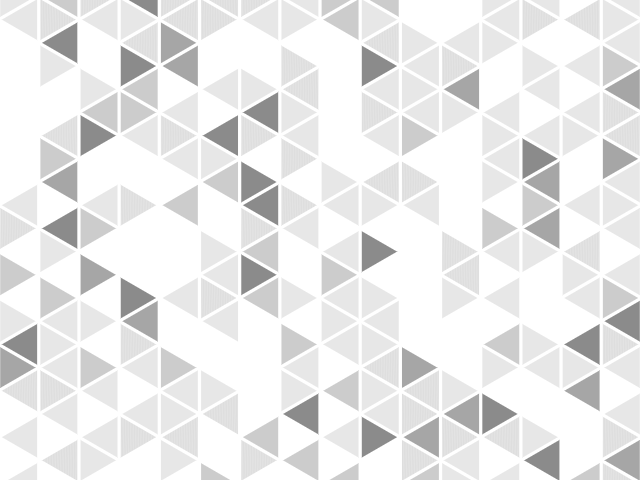
This pattern is drawn by a WebGL 2 fragment shader. Its source:

```glsl
#version 300 es
precision highp float;
// Scattered grey triangles on white, set in a triangular grid with narrow gaps.

uniform vec2 u_resolution;
out vec4 fragColor;

// Lengths are in canvas heights unless noted.
const float ALTITUDE = 0.0837;           // triangle altitude = column width
const float GAP = 0.0405;                // inset of each edge, in altitudes
const vec2 GRID_SHIFT = vec2(0.0, -0.2887); // grid vertex from centre, in altitudes
const uint SEED = 41u;

const float WHITE = 1.0;
const float PALE = 0.905;
const float MIST = 0.880;
const float SILVER = 0.80;
const float GREY = 0.65;
const float DARK = 0.545;

// Cumulative shares of the triangles, from darkest to lightest.
const float DARK_UP_TO = 0.068;
const float GREY_UP_TO = 0.147;
const float SILVER_UP_TO = 0.227;
const float MIST_UP_TO = 0.375;
const float PALE_UP_TO = 0.645;

const float STRIPE_COUNT = 190.0;        // fine stripes per canvas height
const float STRIPE_DEPTH = 0.010;

uint mixBits(uint n) {
    n ^= n >> 16;
    n *= 0x7feb352du;
    n ^= n >> 15;
    n *= 0x846ca68bu;
    return n ^ (n >> 16);
}

float hashCell(ivec3 cell) {
    uvec3 u = uvec3(cell + 1024);
    uint n = mixBits(u.x + mixBits(u.y + mixBits(u.z + SEED)));
    return float(n >> 8) / 16777216.0;
}

// Distances along the normals of the three families of grid lines.
vec3 triangleCoords(vec2 p) {
    float rise = 0.8660254 * p.y;
    return vec3(p.x, rise + 0.5 * p.x, rise - 0.5 * p.x);
}

// Faint wavering hatch that fills the second-lightest tone.
float hatch(vec2 p) {
    float waver = 1.2 * sin(p.y * 40.0 + 3.0 * sin(p.x * 17.0));
    return STRIPE_DEPTH * sin(6.2831853 * STRIPE_COUNT * p.x + waver);
}

float toneOf(float pick, vec2 p) {
    if (pick < DARK_UP_TO) return DARK;
    if (pick < GREY_UP_TO) return GREY;
    if (pick < SILVER_UP_TO) return SILVER;
    if (pick < MIST_UP_TO) return MIST + hatch(p);
    if (pick < PALE_UP_TO) return PALE;
    return WHITE;
}

void main() {
    vec2 p = (gl_FragCoord.xy - 0.5 * u_resolution) / u_resolution.y;
    vec3 coords = triangleCoords(p / ALTITUDE - GRID_SHIFT);

    // Distance to the nearest grid line, in altitudes.
    vec3 inCell = fract(coords);
    vec3 toLines = min(inCell, 1.0 - inCell);
    float edge = min(toLines.x, min(toLines.y, toLines.z));

    // One random tone per triangle, with edges smoothed over one pixel.
    float pixel = 1.0 / (u_resolution.y * ALTITUDE);
    float cover = clamp((edge - GAP) / pixel + 0.5, 0.0, 1.0);
    float tone = toneOf(hashCell(ivec3(floor(coords))), p);

    fragColor = vec4(vec3(mix(WHITE, tone, cover)), 1.0);
}
```
